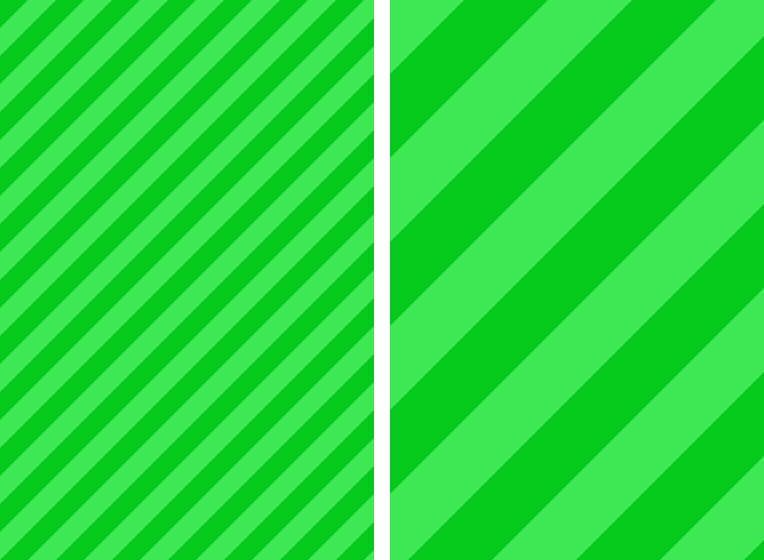
Left: the whole. Right: its middle third, enlarged.
Write a Shadertoy shader that draws this pattern.

```glsl
// Two-tone green diagonal stripes of equal width, rising to the right at 45 degrees.
// A repeating coordinate runs across the bands, ten repeats per canvas height,
// and the distance to the middle of each light band gives smooth edges.

// Coverage of the light bands; across counts repeats, blur is one pixel in repeats.
float lightBand(float across, float blur) {
    float fromMiddle = abs(fract(across - 0.25) - 0.5);
    return clamp(0.5 + (0.25 - fromMiddle) / blur, 0.0, 1.0);
}

void mainImage(out vec4 fragColor, in vec2 fragCoord) {
    // Height-based units keep the slope at 45 degrees on any canvas
    vec2 p = fragCoord / iResolution.y;
    float across = 10.0 * (p.x - p.y);
    float blur = 10.0 * sqrt(2.0) / iResolution.y;

    // Flat colours
    vec3 deepGreen = vec3(0.02, 0.79, 0.11);
    vec3 lightGreen = vec3(0.24, 0.91, 0.33);
    fragColor = vec4(mix(deepGreen, lightGreen, lightBand(across, blur)), 1.0);
}
```
